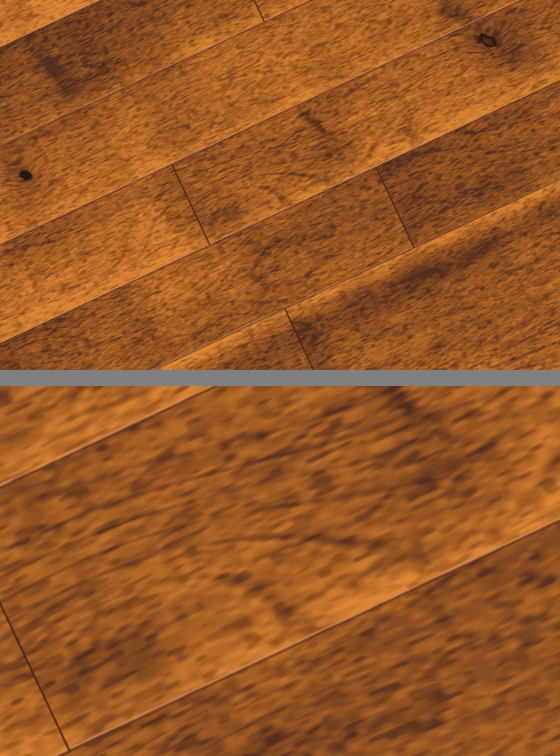
Top: the whole. Bottom: its middle third, enlarged.
Give the GLSL for this texture, as a WebGL 2 fragment shader.

```glsl
#version 300 es
precision highp float;
// Stained hardwood floor laid diagonally: rows of long planks with staggered
// end joints. Every plank gets its own tone, stretched-noise grain, contour
// figure, cross-grain stains, knots and a bevel glow beside the seams.
uniform vec2 u_resolution;
out vec4 fragColor;

const float ROW_WIDTH = 0.2414;
const float FIRST_SEAM = 0.0644;

float hash(vec2 p) {
  vec3 q = fract(vec3(p.xyx) * 0.1031);
  q += dot(q, q.yzx + 33.33);
  return fract((q.x + q.y) * q.z);
}

float noise(vec2 p) {
  vec2 i = floor(p), f = fract(p);
  f = f * f * (3.0 - 2.0 * f);
  return mix(mix(hash(i), hash(i + vec2(1, 0)), f.x),
             mix(hash(i + vec2(0, 1)), hash(i + vec2(1, 1)), f.x), f.y);
}

float fbm(vec2 p) {
  float sum = 0.0, amp = 0.5;
  for (int i = 0; i < 4; i++) {
    sum += amp * noise(p);
    p = p * 2.03 + 7.1;
    amp *= 0.5;
  }
  return sum / 0.9375;
}

// Brown to amber wood stain, tone from 0 to 1
vec3 stain(float tone) {
  vec3 low = mix(vec3(0.33, 0.18, 0.12), vec3(0.60, 0.335, 0.13), min(tone * 2.0, 1.0));
  return mix(low, vec3(0.86, 0.52, 0.20), clamp(tone * 2.0 - 1.0, 0.0, 1.0));
}

float rowOf(float across) {
  return floor((across - FIRST_SEAM) / ROW_WIDTH);
}

void main() {
  float pixel = 1.0 / u_resolution.y;
  vec2 p = gl_FragCoord.xy * pixel;

  // x runs along the planks, y across them
  vec2 g = vec2(dot(p, vec2(0.905, 0.4254)), dot(p, vec2(-0.4254, 0.905)));
  float row = rowOf(g.y);
  float above = g.y - FIRST_SEAM - row * ROW_WIDTH;
  float below = ROW_WIDTH - above;

  // Per row: end joint, tone before it, tone after it, figure strength
  vec4 rows[7] = vec4[7](
    vec4(9.0, 0.46, 0.46, 0.8), vec4(0.767, 0.44, 0.36, 0.4),
    vec4(1.153, 0.50, 0.40, 0.45), vec4(0.657, 0.62, 0.55, 0.6),
    vec4(9.0, 0.53, 0.53, 0.05), vec4(1.047, 0.33, 0.53, 0.1),
    vec4(9.0, 0.64, 0.64, 0.2));
  vec4 plank = rows[int(clamp(row + 3.0, 0.0, 6.0))];
  float side = step(plank.x, g.x);
  float tone = mix(plank.y, plank.z, side);
  vec2 seed = vec2(row * 17.3 + 90.0, side * 31.7 + 60.0);

  // Knots bend the grain; ink collects their dark cores
  vec2 w = g;
  float ink = 0.0;
  for (int i = 0; i < 2; i++) {
    float k = float(i);
    vec2 q = g - mix(vec2(0.286, 0.446), vec2(1.571, 0.244), k);
    vec2 t = vec2(dot(q, vec2(0.62, -0.79)), dot(q, vec2(0.79, 0.62)));
    float r = length(t / vec2(0.021 + 0.014 * k, 0.013 + 0.003 * k));
    r += 0.5 * (noise(g * 90.0) - 0.5);
    w.y += 0.025 * exp(-dot(q, q) * 500.0);
    tone -= 0.30 * exp(-r * r * 0.10);
    float core = 1.0 - smoothstep(0.6, 1.1, r);
    ink = max(ink, core * (1.0 - 0.65 * k * (1.0 - smoothstep(0.2, 0.7, r))));
  }

  // Stains lying across the grain, each kept inside its own row
  for (int i = 0; i < 3; i++) {
    float k = float(i), odd = mod(k, 2.0);
    vec2 c = vec2(0.48 + 0.52 * k + 0.05 * odd, 0.667 - 0.28 * odd - 0.153 * k);
    vec2 q = g - c;
    q.x += 0.25 * q.y + 0.04 * (noise(g * 22.0) - 0.5);
    float spot = exp(-dot(q * q, vec2(1500.0 + 2500.0 * odd, 230.0)));
    tone -= 0.38 * spot * float(rowOf(c.y) == row);
  }

  // Broad shading, ripple across the board, streaks and pores
  w.y += 0.012 * noise(w * vec2(5.0, 9.0) + seed);
  tone += 0.56 * (fbm(w * vec2(2.4, 6.5) + seed) - 0.5);
  tone += 0.20 * (noise(w * vec2(11.0, 3.0) + seed) - 0.5);
  tone += 0.30 * (fbm(w * vec2(11.0, 75.0) + seed) - 0.5);
  tone += 0.34 * (noise(w * vec2(90.0, 250.0) + seed) - 0.5);
  tone -= 0.26 * smoothstep(0.5, 0.9, noise(w * vec2(60.0, 210.0) - seed));

  // Arched growth lines
  float rings = w.y * 26.0 + 6.0 * noise(w * vec2(2.8, 8.0) + seed);
  float growth = 1.0 - smoothstep(0.0, 0.16, abs(fract(rings) - 0.5));
  tone -= 0.50 * plank.w * growth * noise(w * vec2(9.0, 30.0) + seed);

  // Bevels catch light along the lower edge, or the upper one near the viewer
  tone += 0.34 * exp(-above / 0.03) * mix(0.1, 1.0, step(0.0, row));
  tone -= 0.10 * exp(-below / 0.04) * step(-1.0, row);
  float nearRow = float(row == -2.0);
  tone += nearRow * (0.48 * exp(-below * below * 900.0) - 0.18 * exp(-pow((below - 0.08) / 0.03, 2.0)));
  vec3 color = stain(clamp(tone + 0.07, 0.0, 1.0));

  // Seams: a dark groove with a broken pale glint, then the dark end joints
  float visible = row < -2.0 || (row == -2.0 && above < below) ? 0.15 : 1.0;
  float groove = 1.0 - smoothstep(0.0004, 0.0008 + 1.3 * pixel, min(above, below));
  color = mix(color, vec3(0.34, 0.18, 0.12), 0.6 * groove * visible);
  float glint = 1.0 - smoothstep(0.0004, 0.0004 + 1.2 * pixel, abs(above - 0.0022));
  color = mix(color, vec3(0.78, 0.53, 0.38), glint * visible * (0.1 + 0.6 * noise(g * 9.0)));
  float joint = 1.0 - smoothstep(0.0004, 0.0006 + 1.2 * pixel, abs(g.x - plank.x));
  color = mix(color, vec3(0.26, 0.13, 0.10), 0.75 * joint);
  color = mix(color, vec3(0.10, 0.06, 0.06), 0.9 * ink);
  fragColor = vec4(color, 1.0);
}
```
